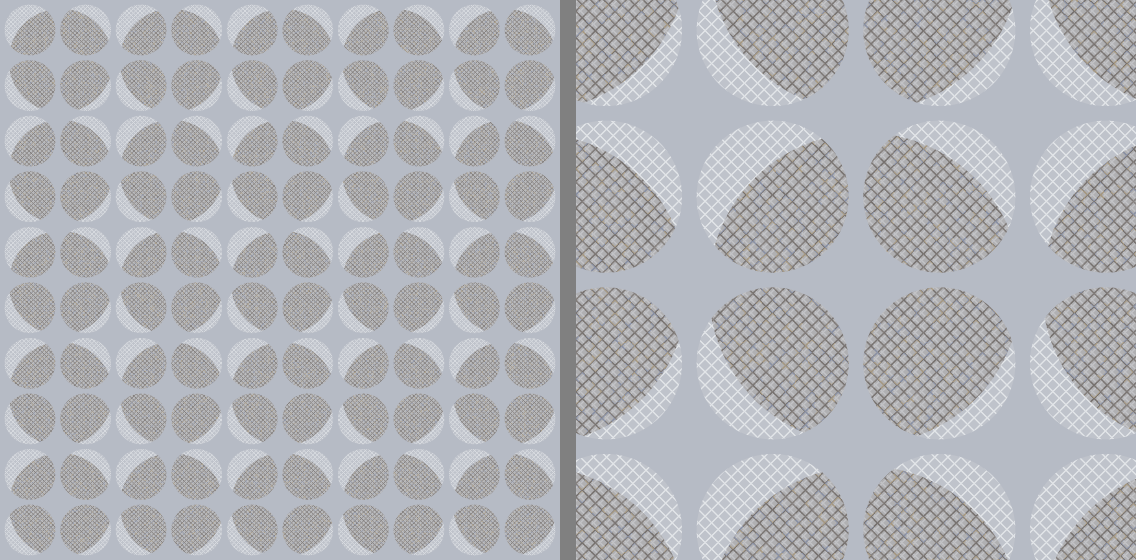
Left: the whole. Right: its middle third, enlarged.
Give the GLSL for this pattern, as a Shadertoy shader.

```glsl
float hash(vec2 p) {
    vec3 q = fract(vec3(p.xyx) * 0.1031);
    q += dot(q, q.yzx + 33.33);
    return fract((q.x + q.y) * q.z);
}

// Coverage of a disc, with an edge one pixel wide
float disc(vec2 p, float radius, float pixel) {
    return clamp((radius - length(p)) / pixel + 0.5, 0.0, 1.0);
}

// Coverage of two crossing sets of threads, one per unit
float mesh(vec2 p, float halfWidth, float pixel) {
    vec2 d = abs(fract(p) - 0.5);
    vec2 threads = clamp((halfWidth - d) / pixel + 0.5, 0.0, 1.0);
    return max(threads.x, threads.y);
}

// Umber threads broken into short ochre and slate flecks
vec3 threadColor(vec2 p) {
    vec2 fleck = floor(p * 2.0) + 500.0;
    float pick = hash(fleck);
    vec3 color = mix(vec3(0.33, 0.30, 0.28), vec3(0.46, 0.43, 0.41), hash(fleck + 400.0));
    color = mix(color, vec3(0.62, 0.54, 0.40), step(0.76, pick));
    return mix(color, vec3(0.45, 0.49, 0.60), step(0.88, pick));
}

void mainImage(out vec4 fragColor, in vec2 fragCoord) {
    float pixel = 1.0 / min(iResolution.x, iResolution.y);
    vec2 uv = (fragCoord - 0.5 * iResolution.xy) * pixel;

    // Ten by ten discs, shaded by a larger disc over each block of four
    vec2 grid = uv / 0.0992;
    float gridPixel = pixel / 0.0992;
    float spot = disc(fract(grid) - 0.5, 0.456, gridPixel);
    vec2 block = grid - 2.0 * floor(grid * 0.5 + 0.5);
    float shade = disc(block - vec2(0.053, -0.053), 0.937, gridPixel);

    // Diagonal weave
    vec2 weave = vec2(uv.x + uv.y, uv.x - uv.y) * 128.0;
    float weavePixel = pixel * 128.0 * 1.2;
    vec2 darkWeave = weave + vec2(0.38, 0.34);
    float pale = mesh(weave, 0.075, weavePixel);
    float dark = mesh(darkWeave, 0.085, weavePixel);

    // Thin tint under the threads
    vec3 color = vec3(0.715, 0.733, 0.772);
    vec3 tint = mix(vec3(0.75, 0.765, 0.795), vec3(0.69, 0.69, 0.70), shade);
    color = mix(color, tint, spot);

    color = mix(color, vec3(0.93, 0.94, 0.95), pale * spot * mix(0.75, 0.3, shade));
    color = mix(color, threadColor(darkWeave), dark * spot * shade * 0.65);
    fragColor = vec4(color, 1.0);
}
```
